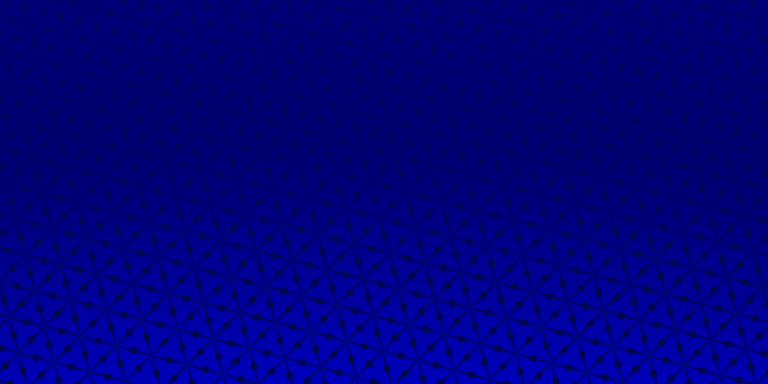
This background is drawn by a Shadertoy shader. Its source:

```glsl
// Tilted triangular lattice of thin dark lines on a deep blue ground.
// Three line families, 60 degrees apart, carry a dot at the middle of each edge;
// a glow rises from the bottom edge and the lattice fades towards the top.

const float ROWS      = 12.0;               // lattice altitudes per canvas height
const float TILT      = -0.2617994;         // angle of the first family (-15 degrees)
const vec2  ANCHOR    = vec2(0.760, 0.322); // one lattice vertex, in canvas heights
const float LINE_HALF = 0.0029;             // half line width
const float DOT_R     = 0.0088;             // radius of the edge dots
const float DOT_LONG  = 1.2;                // dot stretch along its line

const vec3  INK       = vec3(0.0, 0.024, 0.29);
const float BLUE_BASE = 0.442;              // blue level of the dark band
const float BLUE_LOW  = 0.735;              // blue level at the bottom
const float GLOW_FALL = 0.50;               // loss of blue per canvas height
const float GLOW_X    = 0.85;               // horizontal centre of the glow
const float GLOW_BEND = 0.06;               // sag of the glow towards the sides

// Maximum with a rounded corner of width k
float smoothMax(float a, float b, float k) {
    float h = max(k - abs(a - b), 0.0) / k;
    return max(a, b) + h * h * k * 0.25;
}

vec3 ground(vec2 p) {
    float dx = p.x - GLOW_X;
    float glow = BLUE_LOW - GLOW_FALL * (p.y + GLOW_BEND * dx * dx);
    float base = BLUE_BASE + 0.025 * smoothstep(0.6, 1.0, p.y);
    return vec3(0.0, 0.0, smoothMax(glow, base, 0.07));
}

// Coverage of one line family: x = line, y = edge dot
vec2 family(vec2 p, float angle, float pixel) {
    float altitude = 1.0 / ROWS;
    float edge = altitude * 2.0 / sqrt(3.0);
    vec2 dir = vec2(cos(angle), sin(angle));
    float along = dot(p, dir);
    float across = dot(p, vec2(-dir.y, dir.x));

    // Nearest line, then the position on its edge measured from the midpoint
    float row = floor(across / altitude + 0.5);
    float offLine = across - row * altitude;
    float offMid = (fract(along / edge - 0.5 * row) - 0.5) * edge;

    // Lines lighten slightly towards the vertices
    float taper = 1.0 - 0.35 * smoothstep(0.15, 0.5, abs(offMid) / edge);
    float line = 1.0 - smoothstep(-pixel, pixel, abs(offLine) - LINE_HALF);
    float spot = length(vec2(offMid / DOT_LONG, offLine)) - DOT_R;
    return vec2(line * taper, 1.0 - smoothstep(-pixel, pixel, spot));
}

void mainImage(out vec4 fragColor, in vec2 fragCoord) {
    vec2 p = fragCoord / iResolution.y;
    float pixel = 0.75 / iResolution.y;

    vec2 ink = vec2(0.0);
    for (int i = 0; i < 3; i++) {
        float angle = TILT + float(i) * radians(60.0);
        ink = max(ink, family(p - ANCHOR, angle, pixel));
    }

    // The lattice is strong below and faint in the upper half
    float fade = smoothstep(0.2, 0.7, p.y);
    float lineInk = ink.x * mix(0.78, 0.32, fade);
    float dotInk = ink.y * mix(0.97, 0.55, fade);
    vec3 color = mix(ground(p), INK, max(lineInk, dotInk));
    fragColor = vec4(color, 1.0);
}
```
